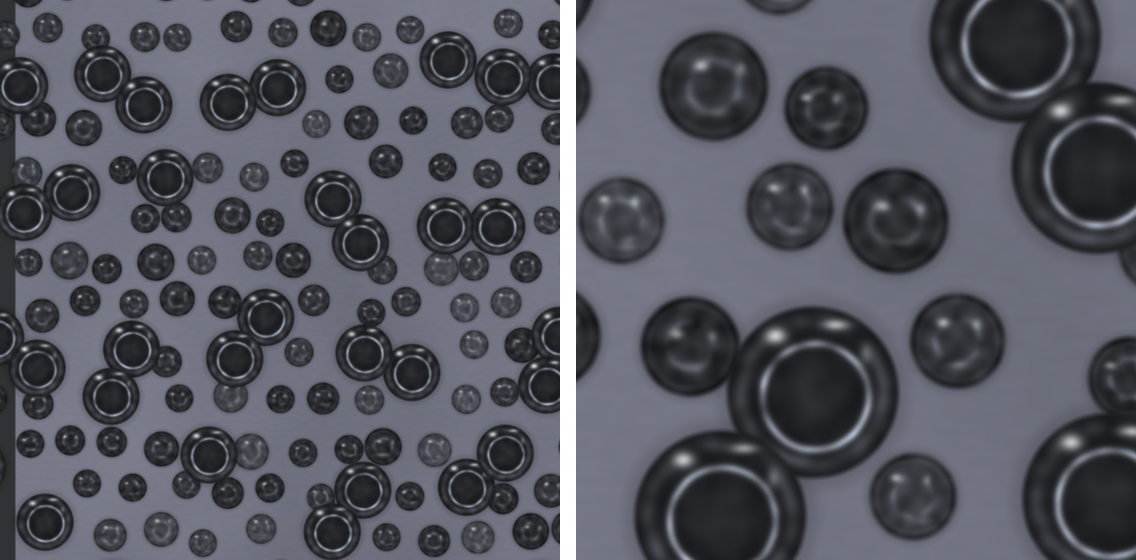
Left: the whole. Right: its middle third, enlarged.
Reproduce this pattern procedurally as a three.js fragment shader.

```glsl
// Glassy dark beads of two sizes scattered over a misty blue-grey ground with a dark left margin.
// Jittered, row-shifted cells place the beads: large ones often in touching pairs, small ones
// wherever no large bead is in the way. Gaussian rings and glints shade each bead.
varying vec2 vUv;

const float LARGE_CELL = 0.245;
const float LARGE_RADIUS = 0.051;
const float SMALL_CELL = 0.082;
const float EDGE_SOFTNESS = 0.0024;
const vec3 MIST_LIGHT = vec3(0.485, 0.495, 0.555);
const vec3 MIST_DARK = vec3(0.395, 0.405, 0.455);
const vec3 MARGIN = vec3(0.19, 0.20, 0.20);
const vec3 GLASS_TINT = vec3(0.96, 1.0, 1.09);

vec2 hash2(vec2 p) {
  vec3 q = fract(p.xyx * vec3(0.1031, 0.1030, 0.0973));
  q += dot(q, q.yzx + 33.33);
  return fract((q.xx + q.yz) * q.zy);
}

float gradientAt(vec2 corner, vec2 offset) {
  float angle = 6.2832 * hash2(corner).x;
  return dot(vec2(cos(angle), sin(angle)), offset);
}

float gradientNoise(vec2 p) {
  vec2 i = floor(p), f = p - i;
  vec2 u = f * f * f * (f * (f * 6.0 - 15.0) + 10.0);
  vec2 x = vec2(1.0, 0.0);
  return mix(mix(gradientAt(i, f), gradientAt(i + x.xy, f - x.xy), u.x),
             mix(gradientAt(i + x.yx, f - x.yx), gradientAt(i + x.xx, f - x.xx), u.x), u.y);
}

float bell(float x, float width) {
  return exp(-x * x / (width * width));
}

float glint(vec2 p, vec2 centre, vec2 size) {
  vec2 q = (p - centre) / size;
  return exp(-dot(q, q));
}

// Cell near p in a grid whose odd rows are shifted by half a cell
vec2 cellNear(vec2 p, vec2 steps, float size) {
  float row = floor(p.y / size) + steps.y;
  return vec2(floor(p.x / size - 0.5 * mod(row, 2.0)) + steps.x, row);
}

vec2 cellPoint(vec2 cell, vec2 jitter, float size) {
  return (cell + 0.5 + vec2(0.5 * mod(cell.y, 2.0), 0.0) + jitter) * size;
}

// Centre of one of a cell's two large beads; a missing twin is parked far away
vec2 largeCentre(vec2 cell, float side) {
  vec2 pick = hash2(cell + 31.0);
  float paired = step(pick.y, 0.62);
  vec2 jitter = (hash2(cell + 7.0) - 0.5) * mix(0.6, 0.36, paired);
  float angle = 6.2832 * pick.x;
  vec2 twin = paired * side * 0.046 * vec2(cos(angle), sin(angle));
  return cellPoint(cell, jitter, LARGE_CELL) + twin + (1.0 - paired) * max(side, 0.0) * 50.0;
}

float nearestLarge(vec2 p) {
  float nearest = 9.0;
  for (int j = -1; j <= 1; j++)
    for (int i = -1; i <= 1; i++) {
      vec2 cell = cellNear(p, vec2(float(i), float(j)), LARGE_CELL);
      nearest = min(nearest, distance(p, largeCentre(cell, -1.0)));
      nearest = min(nearest, distance(p, largeCentre(cell, 1.0)));
    }
  return nearest;
}

// Shading in bead units: p runs from -1 to 1 across the bead
vec3 largeGlass(vec2 p, vec2 seed) {
  float d = length(p), n = gradientNoise(p * 3.5 + seed * 60.0);
  float tone = 0.115 + 0.05 * (1.0 - smoothstep(0.1, 0.6, d)) + 0.04 * n;
  tone += bell(d - 0.83, 0.09) * (0.10 + 0.10 * n - 0.04 * p.y);
  tone += bell(length(p - vec2(0.03, -0.05)) - 0.62, 0.05) * (0.36 + 0.35 * n - 0.08 * p.y);
  float shine = glint(p, vec2(-0.43, 0.66), vec2(0.12, 0.09)) + 0.7 * glint(p, vec2(0.28, 0.79), vec2(0.15, 0.06));
  shine += 0.35 * glint(p, vec2(0.62, 0.45), vec2(0.07, 0.11));
  return tone * GLASS_TINT + 0.62 * shine;
}

vec3 smallGlass(vec2 p, vec2 seed) {
  float d = length(p), n = gradientNoise(p * 2.6 + seed * 60.0);
  float tone = mix(0.165, 0.30, seed.y * seed.y) * (1.0 - 0.32 * smoothstep(0.6, 1.0, d));
  tone += 0.10 * n + bell(d - 0.47, 0.10) * (0.07 + 0.16 * n) + 0.04 * bell(d - 0.84, 0.07);
  vec2 sway = (seed - 0.5) * 0.3;
  float shine = glint(p, vec2(-0.34, 0.38) + sway, vec2(0.13, 0.10));
  shine += 0.6 * glint(p, vec2(0.38, 0.34) + sway, vec2(0.10, 0.12));
  shine += 0.25 * glint(p, vec2(0.1, -0.5) - sway, vec2(0.25, 0.09));
  return tone * GLASS_TINT + 0.36 * shine;
}

// Lays a bead over the ground with a faint contact shadow
vec3 layBead(vec3 ground, vec3 glass, float d, float radius) {
  ground *= 1.0 - 0.12 * (1.0 - smoothstep(radius, radius * 1.25, d));
  return mix(glass, ground, smoothstep(radius - EDGE_SOFTNESS, radius + EDGE_SOFTNESS, d));
}

void main() {
  // Misty ground and dark margin
  float mist = 0.62 + 0.55 * gradientNoise(vUv * 2.3 + 4.0) + 0.3 * gradientNoise(vUv * 7.0);
  mist += 0.25 * (vUv.y - 0.5) + 0.12 * gradientNoise(vUv * vec2(60.0, 140.0));
  vec3 color = mix(MIST_DARK, MIST_LIGHT, clamp(mist, 0.0, 1.1));
  color = mix(MARGIN, color, smoothstep(0.0255, 0.0295, vUv.x));

  // Small beads, left out where a large one covers them
  for (int j = -1; j <= 1; j++)
    for (int i = -1; i <= 1; i++) {
      vec2 cell = cellNear(vUv, vec2(float(i), float(j)), SMALL_CELL);
      vec2 seed = hash2(cell + 83.0);
      vec2 centre = cellPoint(cell, (hash2(cell + 17.0) - 0.5) * 0.38, SMALL_CELL);
      float radius = mix(0.0248, 0.034, seed.x * seed.x), d = distance(vUv, centre);
      if (d < radius * 1.25 && nearestLarge(centre) > LARGE_RADIUS + 0.4 * radius)
        color = layBead(color, smallGlass((vUv - centre) / radius, seed), d, radius);
    }

  // Large beads on top
  for (int j = -1; j <= 1; j++)
    for (int i = -1; i <= 1; i++)
      for (int k = 0; k < 2; k++) {
        vec2 cell = cellNear(vUv, vec2(float(i), float(j)), LARGE_CELL);
        vec2 centre = largeCentre(cell, float(k) * 2.0 - 1.0);
        float d = distance(vUv, centre);
        if (d < LARGE_RADIUS * 1.25)
          color = layBead(color, largeGlass((vUv - centre) / LARGE_RADIUS, hash2(cell + float(k))), d, LARGE_RADIUS);
      }
  gl_FragColor = vec4(color, 1.0);
}
```
